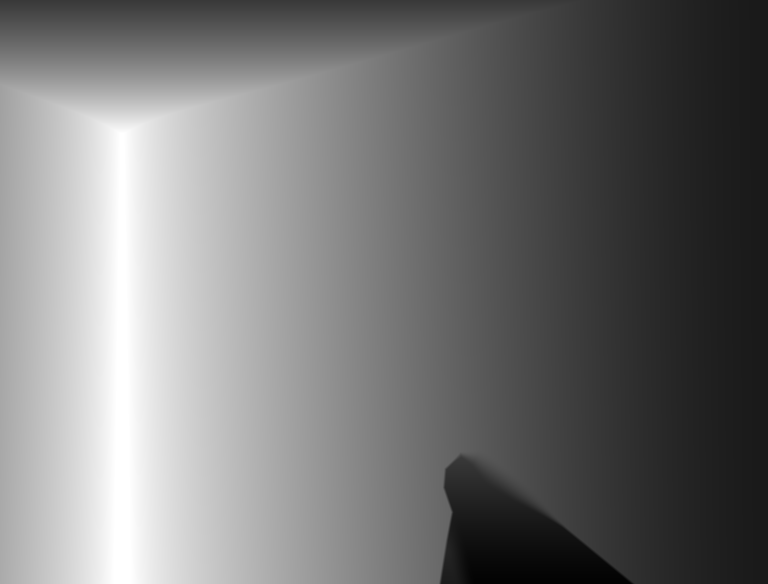
Write a Shadertoy shader that draws this texture map.

```glsl
const float RIDGE_X = 0.159;
const float CEILING_DEPTH = 0.223;
const float GLOW_WIDTH = 0.034;
const float GLOW_GAIN = 0.10;
const float FAR_SHADE = 0.10;
const float NEAR_SHADE = 0.90;
const float LEFT_SLOPE = 1.75;
const float FLOOR_LIFT = 0.045;
const float SPIKE_TOP = 0.222;
const float EDGE_SOFT = 0.003;
const float HAZE_SOFT = 0.024;

// Outline of the dark spike, in fractions of the canvas
const int SPIKE_COUNT = 11;
const vec2 SPIKE[SPIKE_COUNT] = vec2[](
    vec2(0.566, -0.05), vec2(0.573, 0.0), vec2(0.582, 0.075),
    vec2(0.589, 0.123), vec2(0.578, 0.165), vec2(0.580, 0.197),
    vec2(0.600, 0.222), vec2(0.619, 0.213), vec2(0.677, 0.152),
    vec2(0.732, 0.100), vec2(0.871, -0.05));

// Signed distance to the spike, in canvas heights
float spikeDistance(vec2 uv, vec2 scale) {
    vec2 p = uv * scale;
    float nearest = 1e5;
    float side = 1.0;
    for (int i = 0; i < SPIKE_COUNT; i++) {
        vec2 a = SPIKE[i] * scale;
        vec2 b = SPIKE[(i + 1) % SPIKE_COUNT] * scale;
        vec2 edge = b - a;
        vec2 rel = p - a;
        vec2 gap = rel - edge * clamp(dot(rel, edge) / dot(edge, edge), 0.0, 1.0);
        nearest = min(nearest, dot(gap, gap));
        if ((a.y > p.y) != (b.y > p.y) &&
            p.x < a.x + edge.x * (p.y - a.y) / edge.y) side = -side;
    }
    return side * sqrt(nearest);
}

// Two walls falling away from a bright vertical ridge
float wallShade(vec2 uv) {
    float offset = uv.x - RIDGE_X;
    float reach = clamp(offset / (1.0 - RIDGE_X), 0.0, 1.0);
    float right = FAR_SHADE + (NEAR_SHADE - FAR_SHADE) * pow(1.0 - reach, 1.5);
    float left = NEAR_SHADE + LEFT_SLOPE * offset;
    float glow = GLOW_GAIN * exp(-abs(offset) / GLOW_WIDTH);
    float lift = FLOOR_LIFT * (1.0 - uv.y) * (1.0 - reach);
    return (offset < 0.0 ? left : right) + glow + lift;
}

// Ceiling darkens toward the top edge
float ceilingShade(float y) {
    float drop = (1.0 - y) / CEILING_DEPTH;
    return 0.22 + 0.55 * drop + 0.20 * drop * drop * drop;
}

// Spike fades to black at its base, with a paler left facet
float spikeShade(vec2 uv) {
    float height = clamp(uv.y / SPIKE_TOP, 0.0, 1.0);
    float body = mix(0.01, 0.23, pow(height, 1.3));
    float crease = 0.613 - 0.20 * uv.y;
    float facet = 1.0 - smoothstep(crease - 0.022, crease + 0.008, uv.x);
    return body + 0.10 * facet * (1.0 - smoothstep(0.05, 0.14, uv.y));
}

void mainImage(out vec4 fragColor, in vec2 fragCoord) {
    vec2 uv = fragCoord / iResolution.xy;
    vec2 scale = vec2(iResolution.x / iResolution.y, 1.0);
    float shade = min(wallShade(uv), ceilingShade(uv.y));

    // Crisp left edge, hazy upper right edge
    float haze = smoothstep(0.09, 0.18, uv.y) * smoothstep(0.59, 0.64, uv.x);
    float soft = max(mix(EDGE_SOFT, HAZE_SOFT, haze), 0.7 / iResolution.y);
    float cover = 1.0 - smoothstep(-soft, soft, spikeDistance(uv, scale));
    shade = mix(shade, spikeShade(uv), cover);

    fragColor = vec4(vec3(clamp(shade, 0.0, 1.0)), 1.0);
}
```
